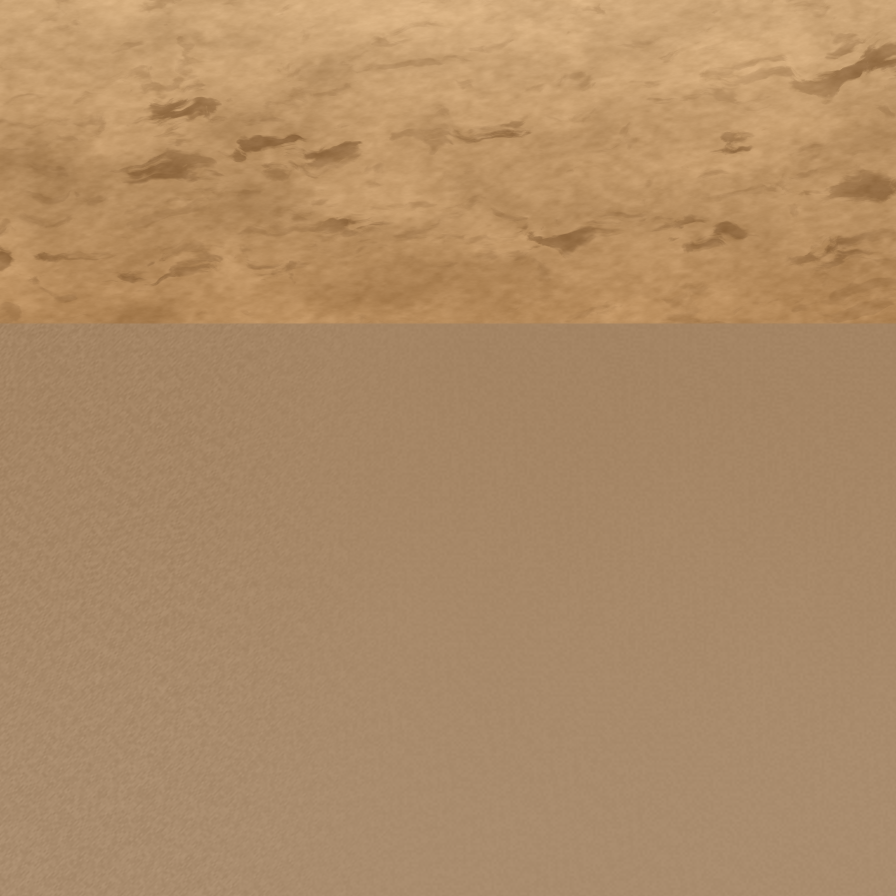
This texture is drawn by a WebGL 2 fragment shader. Its source:

```glsl
#version 300 es
precision highp float;
// Weathered ochre rock band with dark streaks above a smooth, finely grained sand plane.

uniform vec2 u_resolution;
out vec4 fragColor;

const float HORIZON = 0.639;
const float EDGE_SOFTNESS = 0.0015;
const vec3 ROCK_LIGHT = vec3(0.80, 0.65, 0.47);
const vec3 ROCK_MID = vec3(0.725, 0.565, 0.385);
const vec3 ROCK_LOW = vec3(0.70, 0.53, 0.345);
const vec3 ROCK_DARK = vec3(0.50, 0.35, 0.20);
const vec3 SAND_TOP = vec3(0.645, 0.520, 0.390);
const vec3 SAND_BOTTOM = vec3(0.665, 0.550, 0.430);
const float STREAK_TILT = 0.12;
const float GRAIN_CELLS = 380.0;

// Dark stains: centre x, centre y, half width
const int STAIN_COUNT = 15;
const vec3 STAINS[STAIN_COUNT] = vec3[](
    vec3(0.20, 0.875, 0.055), vec3(0.30, 0.835, 0.060), vec3(0.37, 0.845, 0.045),
    vec3(0.56, 0.850, 0.050), vec3(0.63, 0.738, 0.060), vec3(0.79, 0.733, 0.050),
    vec3(0.97, 0.920, 0.070), vec3(0.98, 0.785, 0.050), vec3(0.14, 0.693, 0.070),
    vec3(0.29, 0.688, 0.060), vec3(0.18, 0.805, 0.050), vec3(0.02, 0.715, 0.050),
    vec3(0.40, 0.755, 0.035), vec3(0.81, 0.830, 0.045), vec3(0.93, 0.725, 0.045)
);

float hash(vec2 p) {
    return fract(sin(dot(p, vec2(127.1, 311.7))) * 43758.5453);
}

float noise(vec2 p) {
    vec2 cell = floor(p);
    vec2 f = fract(p);
    f = f * f * (3.0 - 2.0 * f);
    float low = mix(hash(cell), hash(cell + vec2(1.0, 0.0)), f.x);
    float high = mix(hash(cell + vec2(0.0, 1.0)), hash(cell + 1.0), f.x);
    return mix(low, high, f.y);
}

float fbm(vec2 p) {
    float sum = 0.0;
    float amplitude = 0.5;
    for (int i = 0; i < 5; i++) {
        sum += amplitude * noise(p);
        p = mat2(1.9, 0.35, -0.35, 1.9) * p + 7.3;
        amplitude *= 0.5;
    }
    return sum / 0.96875;
}

// Summed soft ellipses marking where the dark streaks gather
float stainMask(vec2 p) {
    float mask = 0.0;
    for (int i = 0; i < STAIN_COUNT; i++) {
        vec2 d = (p - STAINS[i].xy) / (STAINS[i].z * vec2(1.0, 0.40));
        mask += exp(-dot(d, d));
    }
    return min(mask, 1.0);
}

vec3 rockColor(vec2 p) {
    float height = (p.y - HORIZON) / (1.0 - HORIZON);
    vec3 color = mix(ROCK_LOW, ROCK_MID, smoothstep(0.0, 0.45, height));
    color = mix(color, ROCK_LIGHT, 0.8 * smoothstep(0.45, 1.0, height));

    // Broad mottling, paler around the top centre
    vec2 slanted = vec2(p.x, p.y - STREAK_TILT * p.x);
    vec2 warp = vec2(fbm(p * 14.0), fbm(p * 14.0 + 31.0)) - 0.5;
    float mottle = fbm(slanted * vec2(7.0, 18.0) + warp * 1.5);
    color += vec3(0.20, 0.19, 0.17) * (mottle - 0.5);
    vec2 glow = (p - vec2(0.58, 1.0)) / vec2(0.30, 0.09);
    color += 0.03 * exp(-dot(glow, glow));

    // Flat, ragged streaks, densest inside the stains
    float streak = fbm(slanted * vec2(26.0, 72.0) + warp * 3.0);
    float mask = stainMask(p + warp * 0.03);
    float shadow = smoothstep(0.60, 0.78, streak + 0.17 * mask);
    color = mix(color, ROCK_DARK, shadow * (0.22 + 0.48 * mask));

    float grit = fbm(slanted * vec2(90.0, 170.0)) - 0.5;
    return color + 0.10 * grit;
}

vec3 sandColor(vec2 p) {
    float depth = 1.0 - p.y / HORIZON;
    vec3 color = mix(SAND_TOP, SAND_BOTTOM, smoothstep(0.0, 1.0, depth));
    color += 0.010 * (fbm(p * 5.0) - 0.5);

    // Diagonal weave, coarser and stronger toward the left
    float left = 1.0 - smoothstep(0.15, 0.55, p.x);
    float grain = noise(p * GRAIN_CELLS) - 0.5;
    float weave = noise(vec2(p.x + p.y, (p.y - p.x) * 2.0) * GRAIN_CELLS * 0.5) - 0.5;
    return color + grain * 0.022 + weave * 0.045 * left;
}

void main() {
    vec2 uv = gl_FragCoord.xy / u_resolution;
    float rock = smoothstep(-EDGE_SOFTNESS, EDGE_SOFTNESS, uv.y - HORIZON);
    vec3 color = mix(sandColor(uv), rockColor(uv), rock);
    fragColor = vec4(clamp(color, 0.0, 1.0), 1.0);
}
```
